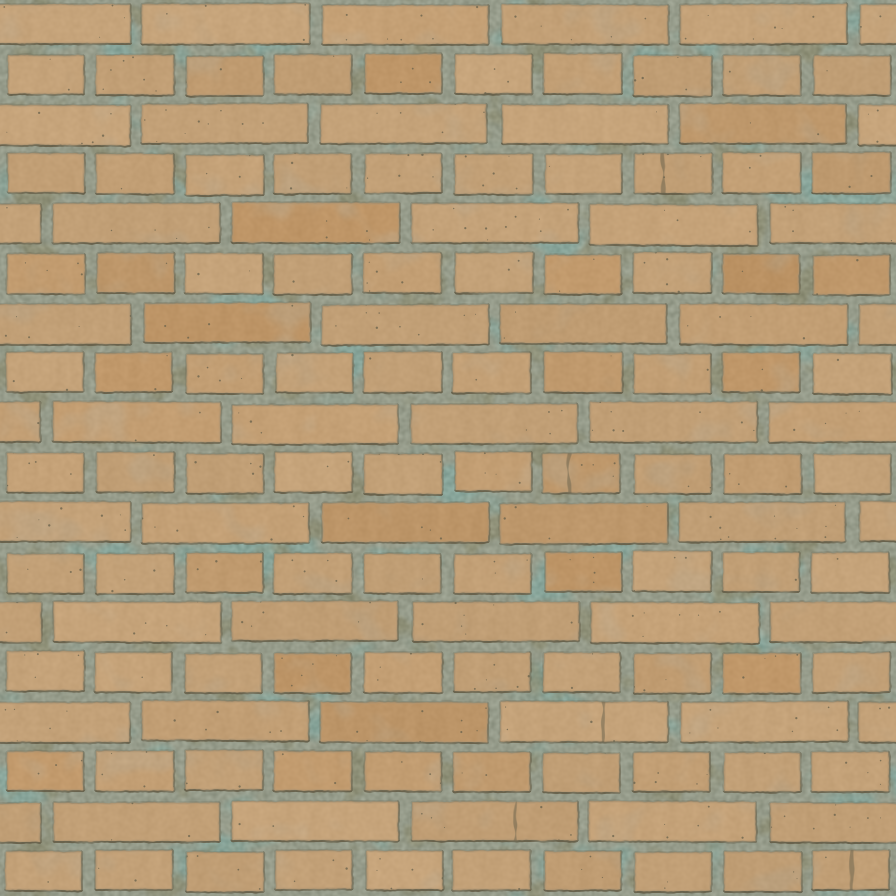
A WebGL 1 fragment shader for this texture:

```glsl
precision highp float;
// Weathered tan brick wall: rows of long bricks alternate with rows of short ones in grey-green mortar.

uniform vec2 u_resolution;

#define ROWS 18.0
#define LONG_BRICKS 5.0
#define JOINT vec2(0.0138, 0.0112)
#define PLACE_JITTER 0.0016
#define TILT 0.012
#define EDGE_ROUGHNESS 0.0011
#define CORNER_RADIUS 0.0016
#define SHADOW_WIDTH 0.0017
#define PIT_GRID 84.0
#define PIT_AMOUNT 0.09
#define STAIN_AMOUNT 0.04
#define GRAIN 0.05

const vec3 BRICK = vec3(0.765, 0.632, 0.470);
const vec3 BRICK_ORANGE = vec3(0.735, 0.565, 0.375);
const vec3 BRICK_PALE = vec3(0.735, 0.645, 0.520);
const vec3 BRICK_RIM = vec3(0.670, 0.575, 0.445);
const vec3 MORTAR = vec3(0.590, 0.612, 0.545);
const vec3 MORTAR_TEAL = vec3(0.520, 0.655, 0.620);
const vec3 MORTAR_MOSS = vec3(0.545, 0.545, 0.440);
const vec3 SHADOW = vec3(0.400, 0.375, 0.290);

float hash(vec2 p) {
  vec3 q = fract(p.xyx * 0.1031);
  q += dot(q, q.yzx + 33.33);
  return fract((q.x + q.y) * q.z);
}

float corner(vec2 cell, vec2 offset, vec2 period, float seed) {
  float angle = 6.2832 * hash(mod(cell, period) + seed);
  return dot(vec2(cos(angle), sin(angle)), offset);
}

// Gradient noise that wraps after a whole number of cells per canvas.
float noise(vec2 uv, vec2 period, float seed) {
  vec2 p = uv * period;
  vec2 i = floor(p);
  vec2 f = p - i;
  vec2 w = f * f * f * (f * (f * 6.0 - 15.0) + 10.0);
  vec2 e = vec2(1.0, 0.0);
  float low = mix(corner(i, f, period, seed), corner(i + e, f - e, period, seed), w.x);
  float high = mix(corner(i + e.yx, f - e.yx, period, seed), corner(i + 1.0, f - 1.0, period, seed), w.x);
  return mix(low, high, w.y);
}

// Small dark holes scattered over the brick faces.
float pits(vec2 uv, float pixel) {
  vec2 cell = mod(floor(uv * PIT_GRID), PIT_GRID);
  vec2 center = 0.25 + 0.5 * vec2(hash(cell + 11.0), hash(cell + 47.0));
  float radius = mix(0.0004, 0.0013, hash(cell + 83.0));
  float d = length(fract(uv * PIT_GRID) - center) / PIT_GRID - radius;
  return step(hash(cell + 131.0), PIT_AMOUNT) * (1.0 - smoothstep(-pixel, pixel, d));
}

void main() {
  vec2 uv = gl_FragCoord.xy / u_resolution;
  float pixel = max(0.7 / min(u_resolution.x, u_resolution.y), 0.0007);

  // Bond: even rows from the top hold long bricks, shifted by half a brick in some rows.
  float row = ROWS - 1.0 - floor(uv.y * ROWS);
  float isShort = mod(row, 2.0);
  float isShifted = step(mod(row, 4.0), 0.5) * step(1.0, row);
  float columns = LONG_BRICKS * (1.0 + isShort);
  float x = uv.x * columns - (1.0 - isShort) * (0.76 - 0.5 * isShifted);
  vec2 id = vec2(mod(floor(x), columns), row);
  vec2 cellSize = vec2(1.0 / columns, 1.0 / ROWS);
  vec2 local = (vec2(fract(x), fract(uv.y * ROWS)) - 0.5) * cellSize;

  // Each brick is laid a little out of place, with ragged edges.
  local -= (vec2(hash(id + 3.0), hash(id + 29.0)) - 0.5) * 2.0 * PLACE_JITTER;
  local.y += (hash(id + 61.0) - 0.5) * TILT * local.x;
  vec2 halfSize = 0.5 * (cellSize - JOINT);
  halfSize -= vec2(0.0012, 0.0008) * (hash(id + 97.0) - 0.5);
  vec2 q = abs(local) - halfSize + CORNER_RADIUS;
  float d = length(max(q, 0.0)) + min(max(q.x, q.y), 0.0) - CORNER_RADIUS;
  float fine = noise(uv, vec2(190.0), 7.0);
  d += EDGE_ROUGHNESS * (noise(uv, vec2(62.0), 19.0) + 0.6 * fine);
  float face = 1.0 - smoothstep(-pixel, pixel, d);

  // Mortar: coarse sand with teal and mossy patches.
  float patches = noise(uv, vec2(9.0, 12.0), 31.0) + 0.5 * noise(uv, vec2(27.0, 34.0), 43.0);
  float moss = noise(uv, vec2(14.0, 18.0), 59.0) + 0.5 * noise(uv, vec2(48.0), 71.0);
  float sand = fine + 0.8 * noise(uv, vec2(110.0), 89.0);
  vec3 mortar = mix(MORTAR, MORTAR_TEAL, 0.8 * smoothstep(0.12, 0.55, patches));
  mortar = mix(mortar, MORTAR_MOSS, 0.75 * smoothstep(0.08, 0.5, moss));
  mortar += GRAIN * 1.2 * sand;

  // Brick face: fired tone, pale clouds, faint vertical drag marks and grain.
  float tone = hash(id + 151.0);
  float clouds = noise(uv, vec2(11.0, 16.0), 103.0) + 0.5 * noise(uv, vec2(36.0), 113.0);
  vec3 brick = mix(BRICK, BRICK_ORANGE, 0.75 * pow(tone, 5.0));
  brick = mix(brick, BRICK_PALE, 0.6 * smoothstep(0.15, 0.6, clouds));
  brick += 0.03 * (hash(id + 173.0) - 0.5) + 0.018 * noise(uv, vec2(70.0, 14.0), 127.0);
  brick += GRAIN * 0.35 * sand;
  brick = mix(brick, BRICK_RIM, 0.75 * smoothstep(-0.0030, -0.0003, d));
  brick = mix(brick, SHADOW, 0.75 * pits(uv, pixel));

  // A few bricks carry a ragged upright stain.
  float stainX = (hash(id + 199.0) - 0.5) * halfSize.x + 0.004 * noise(uv, vec2(40.0), 137.0);
  float stainWidth = 0.0015 + 0.003 * noise(uv, vec2(30.0, 60.0), 149.0);
  float stain = 1.0 - smoothstep(-0.001, 0.001, abs(local.x - stainX) - stainWidth);
  brick = mix(brick, SHADOW, 0.5 * stain * step(hash(id + 211.0), STAIN_AMOUNT));

  // Dark contact line, strongest below and to the right of each brick.
  float below = 1.0 - smoothstep(0.0, 0.003, local.y + halfSize.y);
  float right = smoothstep(-0.003, 0.0, local.x - halfSize.x);
  float line = 1.0 - smoothstep(0.3, 1.0, abs(d - 0.0004) / SHADOW_WIDTH);
  float strength = max(max(below * 0.95, right * 0.6), 0.28);
  strength *= clamp(0.85 + 0.9 * noise(uv, vec2(44.0), 163.0), 0.0, 1.0);

  vec3 color = mix(mix(mortar, brick, face), SHADOW, line * strength);
  gl_FragColor = vec4(color, 1.0);
}
```
